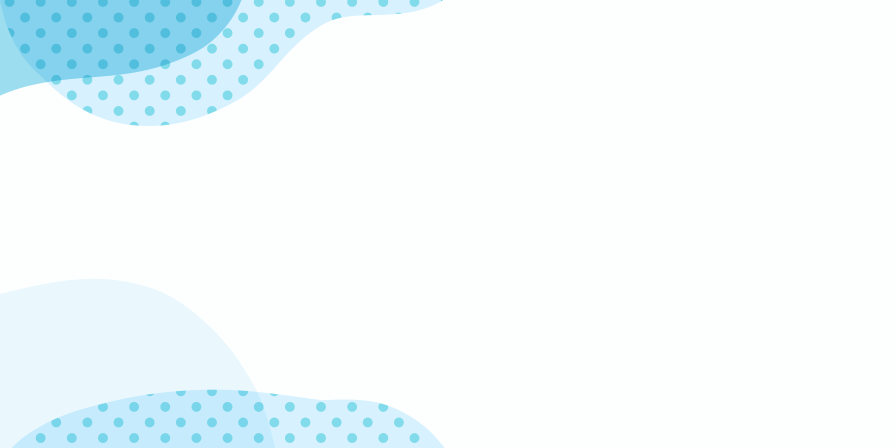
This background is drawn by a Shadertoy shader. Its source:

```glsl
// Pale blue overlapping waves with polka dots along the top and bottom left of a white page.

// Lengths are in design units: the canvas is UNITS high.
const float UNITS = 384.0;
const float DOT_PITCH = 26.7;
const float DOT_RADIUS = 4.2;
const vec2 DOT_ORIGIN = vec2(21.5, 369.0);

const vec3 PAPER = vec3(0.994, 0.998, 0.998);
const vec3 DOTTED_FILL = vec3(0.843, 0.949, 0.996);
const vec3 DOT_COLOR = vec3(0.51, 0.86, 0.92);
const vec3 DEEP_TINT = vec3(0.615, 0.868, 0.938);
const vec3 PALE_TINT = vec3(0.922, 0.973, 0.998);

// Wave knots: x, distance from the nearest canvas edge, slope.
const vec3 TOP_DOTTED[9] = vec3[9](
    vec3(0, 0, 5), vec3(12, 36, 2), vec3(40, 70, 1),
    vec3(128, 108, 0), vec3(205, 85, -0.58), vec3(240, 53, -1.15),
    vec3(275, 22, -0.6), vec3(318, 13, -0.03), vec3(380, 0, -0.6));
const vec3 TOP_DEEP[6] = vec3[6](
    vec3(0, 82, -0.45), vec3(50, 69, -0.13), vec3(110, 63, -0.15),
    vec3(165, 46, -0.5), vec3(195, 21, -1.3), vec3(207, 0, -2.4));
const vec3 BOTTOM_PALE[6] = vec3[6](
    vec3(0, 132, 0.25), vec3(80, 145, 0), vec3(130, 137, -0.33),
    vec3(180, 104, -0.95), vec3(220, 49, -1.9), vec3(236, 0, -4));
const vec3 BOTTOM_DOTTED[9] = vec3[9](
    vec3(10, 0, 1.1), vec3(32, 17, 0.6), vec3(92, 39, 0.25),
    vec3(185, 50, 0), vec3(276, 41, -0.13), vec3(278, 41, 0.06),
    vec3(318, 40, -0.15), vec3(355, 25, -0.65), vec3(381, 0, -1.35));

// Cubic Hermite span between two knots, extended by straight tangents.
float hermite(float x, vec3 a, vec3 b) {
    float span = b.x - a.x;
    float t = clamp((x - a.x) / span, 0.0, 1.0);
    float s = 1.0 - t;
    float curve = s * s * ((1.0 + 2.0 * t) * a.y + t * span * a.z)
                + t * t * ((1.0 + 2.0 * s) * b.y - s * span * b.z);
    return curve + min(x - a.x, 0.0) * a.z + max(x - b.x, 0.0) * b.z;
}

// Evaluates a knot list of any length at POS into RESULT.
#define WAVE(KNOTS, POS, RESULT) for (int i = 1; i < KNOTS.length(); i++) if (i == 1 || POS > KNOTS[i - 1].x) RESULT = hermite(POS, KNOTS[i - 1], KNOTS[i])

// Antialiased coverage of the region where d is negative.
float cover(float d) {
    float width = max(length(vec2(dFdx(d), dFdy(d))), 1e-4);
    return clamp(0.5 - d / width, 0.0, 1.0);
}

// Distance to the nearest dot in a staggered lattice.
float dotDistance(vec2 p) {
    vec2 cell = (p - DOT_ORIGIN) / DOT_PITCH;
    vec2 corner = fract(cell + 0.5) - 0.5;
    vec2 center = fract(cell) - 0.5;
    return min(length(corner), length(center)) * DOT_PITCH - DOT_RADIUS;
}

void mainImage(out vec4 fragColor, in vec2 fragCoord) {
    float pixel = UNITS / iResolution.y;
    vec2 p = fragCoord * pixel;
    float depth = UNITS - p.y;

    // Wave profiles
    float topDotted = 0.0, topDeep = 0.0, bottomPale = 0.0, bottomDotted = 0.0;
    WAVE(TOP_DOTTED, p.x, topDotted);
    WAVE(TOP_DEEP, p.x, topDeep);
    WAVE(BOTTOM_PALE, p.x, bottomPale);
    WAVE(BOTTOM_DOTTED, p.x, bottomDotted);

    // Dotted waves
    float dots = clamp(0.5 - dotDistance(p) / pixel, 0.0, 1.0);
    vec3 pattern = mix(DOTTED_FILL, DOT_COLOR, dots);
    float dotted = max(cover(depth - topDotted), cover(p.y - bottomDotted));
    vec3 color = mix(PAPER, pattern, dotted);

    // Transparent tints multiply whatever lies beneath
    color *= mix(vec3(1.0), DEEP_TINT, cover(depth - topDeep));
    color *= mix(vec3(1.0), PALE_TINT, cover(p.y - bottomPale));

    fragColor = vec4(color, 1.0);
}
```
